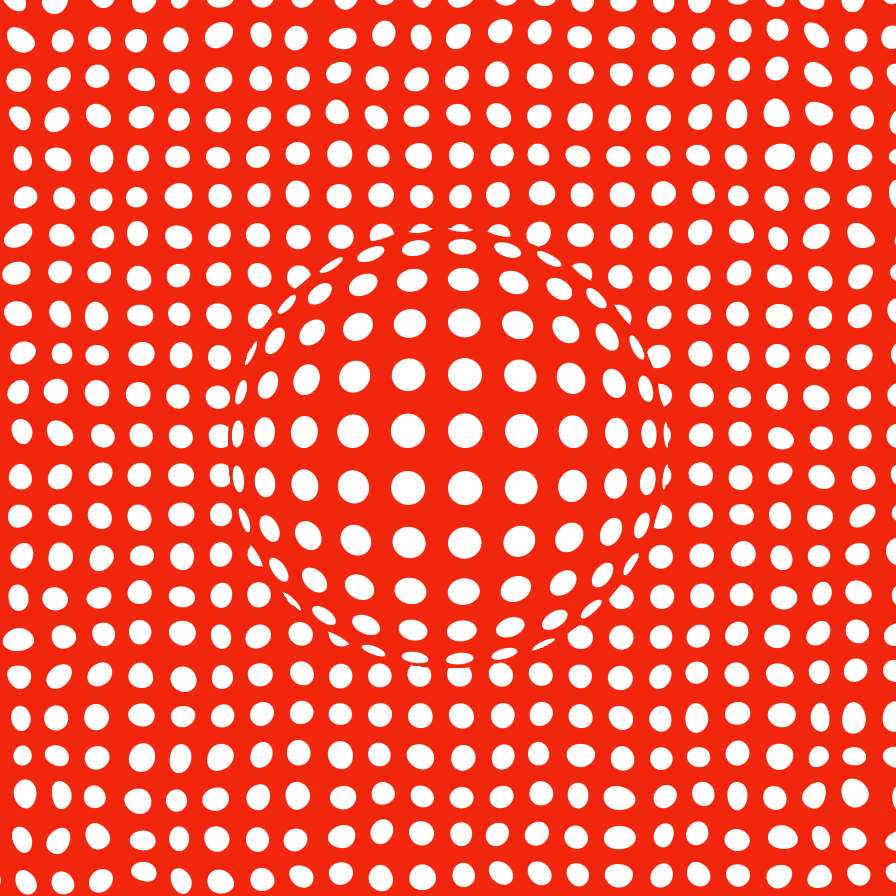
Write a WebGL 2 fragment shader that draws this pattern.

```glsl
#version 300 es
precision highp float;
// Draws a red field of white dots, slightly uneven, bulging through a round lens.

uniform vec2 u_resolution;
out vec4 fragColor;

const vec3 FIELD_COLOR = vec3(0.95, 0.15, 0.05);
const vec3 DOT_COLOR = vec3(1.0);
const float DOT_COUNT = 22.4;       // cells across the canvas
const float DOT_RADIUS = 0.3;       // in cells
const vec2 LENS_CENTER = vec2(0.5);
const float LENS_RADIUS = 0.246;
const float LENS_POWER = 0.445;     // extra magnification at the center
const float WOBBLE_START = 0.1;     // distance at which the wobble sets in
const float WOBBLE_SLOPE = 0.42;    // wobble in cells per unit of distance
const float WOBBLE_SCALE = 0.8;     // noise cells per dot cell

float hash(vec2 p) {
    return fract(sin(dot(p, vec2(127.1, 311.7))) * 43758.5453);
}

float valueNoise(vec2 p) {
    vec2 cell = floor(p);
    vec2 f = fract(p);
    vec2 s = f * f * (3.0 - 2.0 * f);
    float low = mix(hash(cell), hash(cell + vec2(1.0, 0.0)), s.x);
    float high = mix(hash(cell + vec2(0.0, 1.0)), hash(cell + vec2(1.0)), s.x);
    return mix(low, high, s.y);
}

// Spherical bulge, continuous at the rim
vec2 lens(vec2 offset) {
    float r = length(offset) / LENS_RADIUS;
    float height = sqrt(max(1.0 - r * r, 0.0));
    return offset / (1.0 + LENS_POWER * height);
}

// Uneven shift that grows away from the center
vec2 wobble(vec2 grid, float distanceFromCenter) {
    vec2 p = grid * WOBBLE_SCALE;
    vec2 shift = vec2(valueNoise(p), valueNoise(p + vec2(37.2, 91.7))) - 0.5;
    return 2.0 * shift * WOBBLE_SLOPE * max(distanceFromCenter - WOBBLE_START, 0.0);
}

void main() {
    vec2 uv = gl_FragCoord.xy / u_resolution;
    vec2 offset = lens(uv - LENS_CENTER);

    // Dot grid
    vec2 grid = (offset + LENS_CENTER) * DOT_COUNT;
    grid += wobble(grid, length(offset));
    float d = length(fract(grid) - 0.5) - DOT_RADIUS;

    // Smooth edge, limited where the rim compresses the grid
    float edge = clamp(fwidth(d) * 0.6, 0.001, 0.12);
    float dotMask = 1.0 - smoothstep(-edge, edge, d);
    fragColor = vec4(mix(FIELD_COLOR, DOT_COLOR, dotMask), 1.0);
}
```
